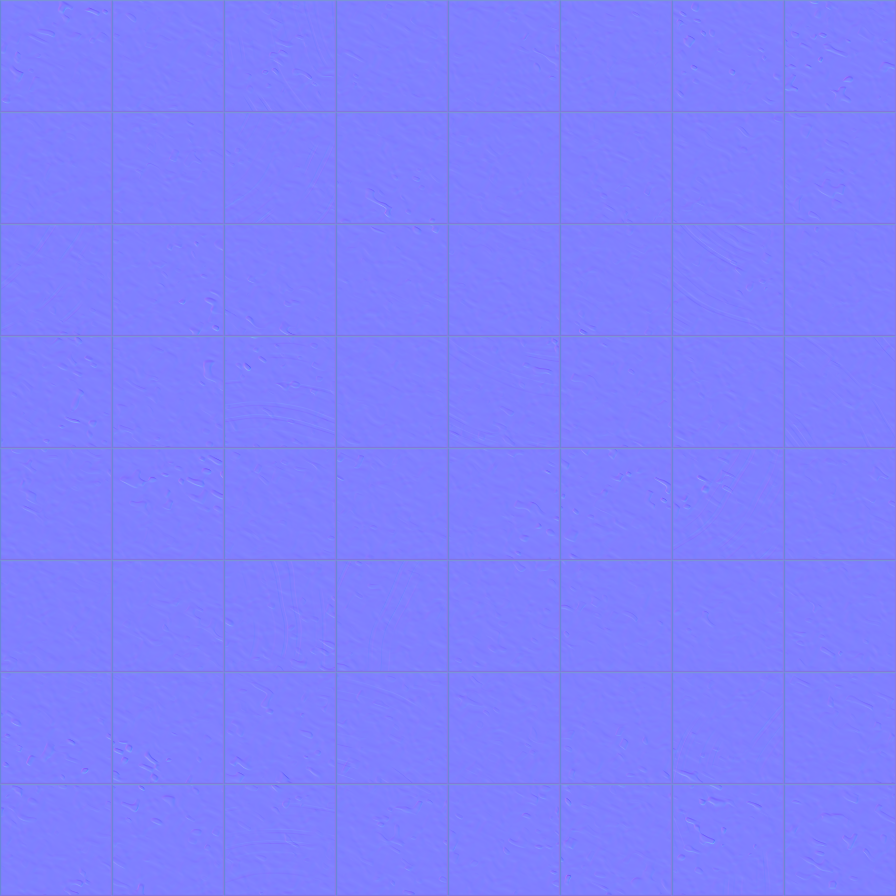
This texture map is drawn by a three.js fragment shader. Its source:

```glsl
// Tangent-space normal map of square plaster tiles, eight by eight, with thin grooves.
varying vec2 vUv;

const float TILES = 8.0;             // repeats across and down
const float GROOVE_CORE = 0.0005;    // half width at full strength
const float GROOVE_EDGE = 0.0021;    // half width where the groove ends
const vec3 WALL_LEFT = vec3(0.54, 0.48, 0.90);
const vec3 WALL_RIGHT = vec3(0.41, 0.53, 0.85);
const vec3 WALL_ABOVE = vec3(0.51, 0.46, 0.88);
const vec3 WALL_BELOW = vec3(0.48, 0.58, 0.85);
const float GRAIN_HEIGHT = 0.00015;
const float CHIP_HEIGHT = 0.0003;
const float SCRATCH_HEIGHT = 0.0001;
const float SCRATCH_CHANCE = 0.16;   // share of tiles with trowel arcs
const float GRAIN_ANGLE = 0.45;      // lean of the trowel strokes
const float PATCHES = 13.0;          // worn patches across the canvas
const float SLOPE_STEP = 0.001;

float hash(vec2 p) {
  vec3 q = fract(vec3(p.xyx) * 0.1031);
  q += dot(q, q.yzx + 33.33);
  return fract((q.x + q.y) * q.z);
}

// Value noise that wraps after the given period.
float noise(vec2 p, float period) {
  vec2 i = floor(p);
  vec2 f = fract(p);
  f = f * f * f * (f * (f * 6.0 - 15.0) + 10.0);
  vec2 a = mod(i, period);
  vec2 b = mod(i + 1.0, period);
  return mix(mix(hash(a), hash(vec2(b.x, a.y)), f.x),
             mix(hash(vec2(a.x, b.y)), hash(b), f.x), f.y);
}

float noise(vec2 p) {
  return noise(p, 4096.0);
}

// Concentric trowel arcs, broken up along their length.
float scratches(vec2 local, vec2 tile) {
  if (hash(tile + 71.0) > SCRATCH_CHANCE) return 0.0;
  float turn = 6.2832 * hash(tile + 13.0);
  vec2 centre = 0.5 + (1.2 + hash(tile + 29.0)) * vec2(cos(turn), sin(turn));
  float radius = length(local - centre) + 0.05 * noise(local * 3.0 + 40.0);
  float line = smoothstep(0.55, 0.9, noise(vec2(radius * 26.0 + 50.0, tile.x + 5.0)));
  float broken = smoothstep(0.3, 0.65, noise(local * 3.5 + tile * 9.0 + 20.0));
  return line * broken;
}

// Surface height; the tile is passed in so that slopes never cross a seam.
float surfaceHeight(vec2 uv, vec2 tile) {
  vec2 shift = vec2(hash(tile + 3.0), hash(tile + 47.0)) * 5.0 + 2.0;
  float c = cos(GRAIN_ANGLE);
  float s = sin(GRAIN_ANGLE);
  vec2 p = mat2(c, s, -s, c) * (uv + shift) + 8.0;

  // Fine grain over a soft waviness, bent so that no streaks line up
  p += 0.006 * vec2(noise(p * 60.0), noise(p * 60.0 + 90.0));
  float grain = noise(p * vec2(150.0, 200.0)) + noise(p * vec2(60.0, 85.0));

  // Small chips gathered in worn patches, with a few strays
  float patchy = noise(uv * PATCHES, PATCHES);
  float wear = smoothstep(0.45, 0.95, patchy) * mix(0.4, 1.3, hash(tile + 19.0));
  float chips = smoothstep(0.66, 0.95, noise(p * vec2(105.0, 170.0) + 300.0));
  chips *= smoothstep(0.35, 0.65, noise(p * 65.0 + 170.0));

  return GRAIN_HEIGHT * grain
       - CHIP_HEIGHT * chips * (wear + 0.2)
       + SCRATCH_HEIGHT * scratches(uv * TILES - tile, tile);
}

void main() {
  vec2 tile = floor(vUv * TILES);

  // Plaster normal from the slope of the height
  float h = surfaceHeight(vUv, tile);
  float hx = surfaceHeight(vUv + vec2(SLOPE_STEP, 0.0), tile);
  float hy = surfaceHeight(vUv + vec2(0.0, SLOPE_STEP), tile);
  vec3 normal = normalize(vec3(vec2(h - hx, h - hy) / SLOPE_STEP, 1.0));
  vec3 color = normal * 0.5 + 0.5;

  // Signed distance to the nearest seam on each axis
  vec2 seam = (fract(vUv * TILES + 0.5) - 0.5) / TILES;
  vec2 groove = 1.0 - smoothstep(GROOVE_CORE, GROOVE_EDGE, abs(seam));
  vec2 side = smoothstep(-GROOVE_CORE, GROOVE_CORE, seam);
  color = mix(color, mix(WALL_LEFT, WALL_RIGHT, side.x), groove.x);
  color = mix(color, mix(WALL_BELOW, WALL_ABOVE, side.y), groove.y * (1.0 - 0.5 * groove.x));

  gl_FragColor = vec4(color, 1.0);
}
```
